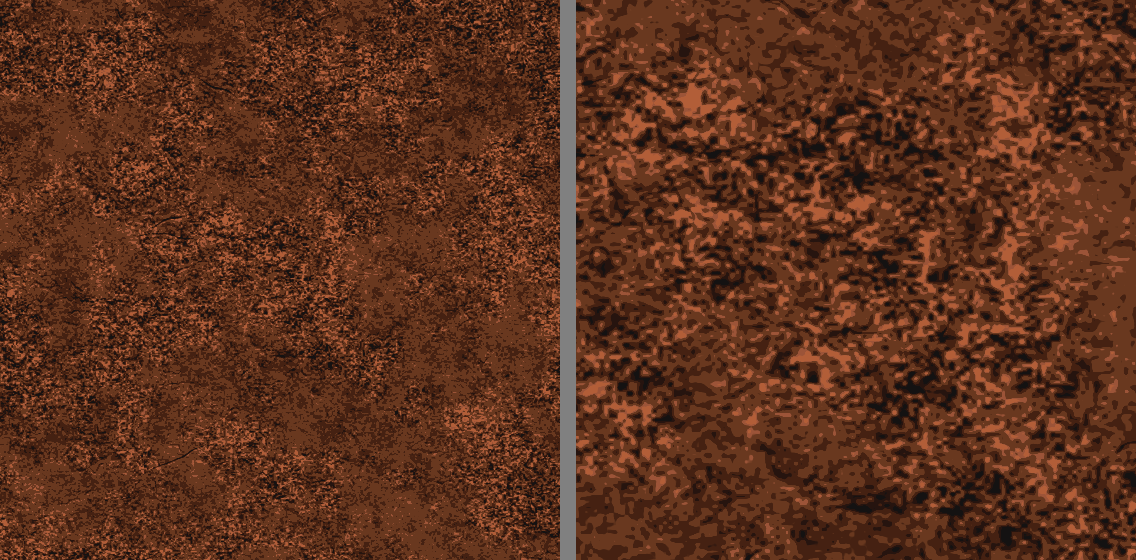
Left: the whole. Right: its middle third, enlarged.
Write a Shadertoy shader that draws this texture.

```glsl
// Weathered brown rock: soft broad stains under a fine, gritty relief.
// Layered value noise gives one height, patches of it are rougher than others,
// thin creases and a few long cracks cut in, and a six-tone ramp colours it.

float hash(vec2 cell) {
    uvec2 q = uvec2(ivec2(cell)) * uvec2(1597334673u, 3812015801u);
    uint n = (q.x ^ q.y) * 1597334673u;
    n = (n ^ (n >> 15)) * 2246822519u;
    n ^= n >> 13;
    return float(n >> 8) / 16777216.0;
}

// Smooth value noise from -1 to 1
float noise(vec2 p) {
    vec2 cell = floor(p), f = fract(p);
    f = f * f * (3.0 - 2.0 * f);
    float low = mix(hash(cell), hash(cell + vec2(1, 0)), f.x);
    float high = mix(hash(cell + vec2(0, 1)), hash(cell + vec2(1, 1)), f.x);
    return 2.0 * mix(low, high, f.y) - 1.0;
}

// Short broken lines where a stretched noise crosses zero
float crease(vec2 p) {
    float line = abs(noise(p * vec2(26, 46) + 7.0) + 0.5 * noise(p * 95.0));
    float gate = smoothstep(0.1, 0.5, noise(p * 13.0 + 31.0) + 0.7 * noise(p * 60.0));
    return smoothstep(0.17, 0.03, line) * gate;
}

// A few long, ragged cracks that taper at both ends
float cracks(vec2 p) {
    float dark = 0.0;
    p += 0.007 * vec2(noise(p * 37.0), noise(p * 37.0 + 50.0));
    for (float i = 0.0; i < 5.0; i++) {
        vec2 middle = vec2(hash(vec2(i, 101)), hash(vec2(i, 102)));
        float angle = 1.6 * (hash(vec2(i, 103)) - 0.5);
        vec2 along = vec2(cos(angle), sin(angle));
        vec2 d = p - middle;
        float t = dot(d, along) / mix(0.03, 0.07, hash(vec2(i, 104)));
        float width = 0.0025 * (1.0 - t * t);
        float side = abs(dot(d, vec2(-along.y, along.x)));
        dark = max(dark, smoothstep(width, width - 0.0018, side) * step(abs(t), 1.0));
    }
    return dark;
}

// Dark to light tones, blended in narrow bands
vec3 rockColour(float v) {
    vec3 c = vec3(0.08, 0.07, 0.07);
    c = mix(c, vec3(0.15, 0.08, 0.06), smoothstep(-2.2, -2.0, v));
    c = mix(c, vec3(0.27, 0.13, 0.07), smoothstep(-1.3, -1.1, v));
    c = mix(c, vec3(0.41, 0.22, 0.12), smoothstep(-0.15, 0.05, v));
    c = mix(c, vec3(0.61, 0.33, 0.22), smoothstep(1.35, 1.55, v));
    return mix(c, vec3(0.70, 0.37, 0.22), smoothstep(1.95, 2.15, v));
}

void mainImage(out vec4 fragColor, in vec2 fragCoord) {
    vec2 p = fragCoord / min(iResolution.x, iResolution.y);

    // Broad stains
    float stain = 0.35 * noise(p * 6.0 + 3.0) + 0.45 * noise(p * 17.0 + 11.0)
                + 0.6 * noise(p * 46.0 + 23.0);

    // Grit, bent a little and slightly longer sideways
    vec2 g = p + 0.002 * vec2(noise(p * 60.0), noise(p * 60.0 + 90.0));
    float grit = 0.6 * noise(g * vec2(85, 125)) + 1.3 * noise(g * vec2(185, 245) + 17.0)
               + 1.8 * noise(g * vec2(330, 390) + 41.0);

    // Rough and smooth patches
    float patches = noise(p * 9.0 + 61.0) + 0.9 * noise(p * 27.0 + 73.0);
    float roughness = mix(0.45, 1.3, smoothstep(-0.9, 0.7, patches));

    // Creases and cracks, each with a lit lower lip
    float value = stain + grit * roughness;
    vec2 lip = vec2(0.001, 0.004);
    value += 0.9 * crease(p + lip) + 0.7 * cracks(p + lip);
    value -= 1.4 * crease(p) + 2.4 * cracks(p);

    fragColor = vec4(rockColour(value), 1.0);
}
```
